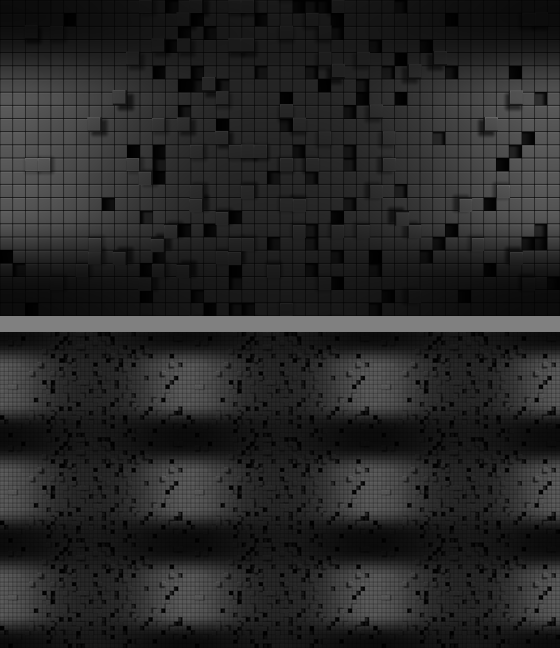
Top: one tile. Bottom: repeated 3 by 3.
Reproduce this background procedurally as a Shadertoy shader.

```glsl
// Wall of dark square blocks, some raised or sunk, lit from the left and right sides.

const float TAU = 6.2831853;
const vec2 GRID = vec2(44.0, 24.0);

// Two random values per cell, wrapped at the canvas borders
vec2 hash2(vec2 cell) {
    uvec2 v = uvec2(mod(cell, GRID)) * 1664525u + 1013904223u;
    for (int i = 0; i < 2; i++) {
        v.x += v.y * 1664525u;
        v.y += v.x * 1664525u;
        v ^= v >> 16u;
    }
    return vec2(v & 65535u) / 65536.0;
}

float boxDistance(vec2 p, vec2 halfSize) {
    vec2 q = abs(p) - halfSize;
    return length(max(q, 0.0)) + min(max(q.x, q.y), 0.0);
}

// 1 at the left and right borders, 0 on the centre line
float sideGlow(float x) {
    return 0.5 + 0.5 * cos(TAU * x);
}

// Positive: raised height, negative: sunk depth, zero: flush
float cellHeight(vec2 cell) {
    vec2 h = hash2(cell);
    float density = mix(1.0, 0.3, sideGlow((cell.x + 0.5) / GRID.x));
    if (h.x > 1.0 - 0.105 * density) return mix(0.4, 1.0, h.y);
    if (h.x < 0.12 * density) return -mix(0.25, 1.0, h.y);
    return 0.0;
}

// Direction away from the centre, fading to zero at the borders
vec2 outward(vec2 cell) {
    return -sin(TAU * (cell + 0.5) / GRID);
}

float wallLight(vec2 uv) {
    float band = smoothstep(0.0, 0.75, 0.5 - 0.5 * cos(TAU * uv.y));
    float side = sideGlow(uv.x);
    float dim = mix(0.65, 0.3, side);
    return 0.145 * mix(dim, 1.0, band) + 0.185 * band * pow(side, 1.5);
}

void mainImage(out vec4 fragColor, in vec2 fragCoord) {
    vec2 uv = fragCoord / iResolution.xy;
    vec2 p = uv * GRID;
    vec2 cell = floor(p);
    vec2 local = p - cell - 0.5;
    float aa = GRID.y / iResolution.y;
    float light = wallLight(uv);

    // Flush faces with a small change of tone and a lit top bevel
    vec2 inset = 0.5 - abs(local);
    float shade = 1.0 + 0.06 * hash2(cell + 7.0).x + 0.06 * local.y;
    shade += 0.14 * smoothstep(0.34, 0.42, local.y) * smoothstep(0.03, 0.07, inset.x);

    // Sunk faces, shaded by the wall nearest the light
    float height = cellHeight(cell);
    if (height < 0.0) {
        float depth = -height;
        float side = outward(cell).x < 0.0 ? -1.0 : 1.0;
        float fromWall = 0.5 - side * local.x;
        float lit = smoothstep(0.05, 0.2 + 0.9 * depth, fromWall);
        lit *= smoothstep(0.0, 0.25, inset.y + max(0.0, -local.y));
        shade = mix(0.85, 0.04, depth) * mix(0.15, 1.0, lit);
    }

    // Thin grooves, darker between rows than between columns
    vec2 groove = 1.0 - smoothstep(vec2(0.0), vec2(0.035 + 0.6 * aa), inset);
    shade *= (1.0 - 0.5 * groove.x) * (1.0 - 0.62 * groove.y);

    // Soft shadows cast toward the centre by raised blocks
    for (int j = -1; j <= 1; j++)
    for (int i = -1; i <= 1; i++) {
        vec2 id = cell + vec2(i, j);
        float h = cellHeight(id);
        if (h <= 0.0) continue;
        vec2 q = p - id - 0.5 + outward(id) * vec2(0.4, 0.2) * h + vec2(0.0, 0.08);
        float d = boxDistance(q, vec2(0.42));
        shade *= 1.0 - 0.6 * h * (1.0 - smoothstep(-0.05, 0.45, d));
    }

    // Raised blocks: dark walls, then the enlarged top face
    for (int j = -1; j <= 1; j++)
    for (int i = -1; i <= 1; i++) {
        vec2 id = cell + vec2(i, j);
        float h = cellHeight(id);
        if (h <= 0.0) continue;
        vec2 lean = 0.16 * h * outward(id);
        vec2 q = p - id - 0.5;
        float wall = boxDistance(q - 0.5 * lean, 0.49 + 0.5 * abs(lean));
        shade = mix(shade, 0.35, 1.0 - smoothstep(-0.5 * aa, 0.5 * aa, wall));

        q -= lean;
        float top = boxDistance(q, vec2(0.46 + 0.03 * h)) - 0.02;
        float rim = smoothstep(-0.1, -0.03, top);
        float face = 1.03 + 0.1 * q.y + rim * (0.05 + 0.25 * smoothstep(0.2, 0.5, q.y));
        shade = mix(shade, face, 1.0 - smoothstep(-0.5 * aa, 0.5 * aa, top));
    }

    fragColor = vec4(vec3(light * shade), 1.0);
}
```
